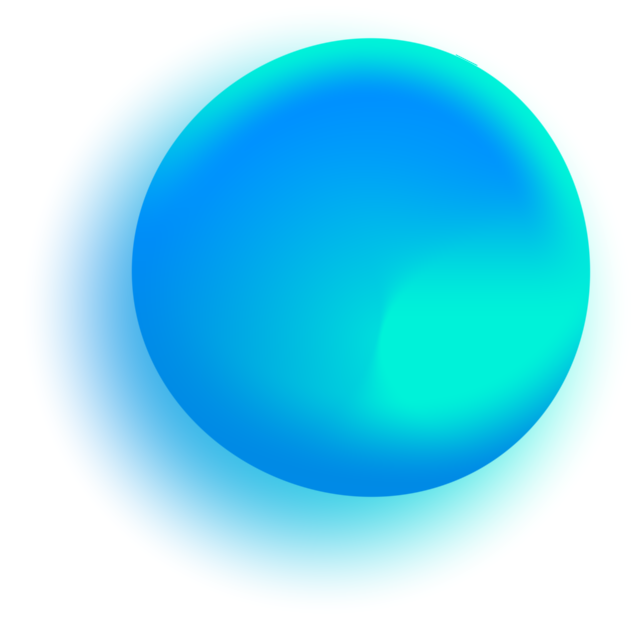
Reproduce this background procedurally as a WebGL 1 fragment shader.

```glsl
precision highp float;

uniform vec2 u_resolution;

// Palette
const vec3 PAPER = vec3(1.0);
const vec3 AZURE = vec3(0.0, 0.56, 1.0);
const vec3 DEEP_BLUE = vec3(0.0, 0.54, 0.90);
const vec3 MINT = vec3(0.0, 0.95, 0.85);

// Orb outline
const vec2 ORB_CENTER = vec2(0.564, 0.582);
const float ORB_RADIUS = 0.358;
const vec2 ORB_WOBBLE = vec2(0.004, -0.0015);
const float RIM_WIDTH = 0.098;

// Light inside the orb
const vec2 CORE_CENTER = vec2(0.612, 0.466);
const float CORE_REACH = 0.404;
const float CORE_LEVEL = 0.85;
const vec2 BAND_RANGE = vec2(0.492, 0.779);
const vec2 SHADE_CENTER = vec2(0.638, 0.674);
const vec2 SHADE_RANGE = vec2(0.293, 0.436);
const vec2 SEAM_FOOT = vec2(0.586, 0.401);
const float SEAM_BEND = 1.3;
const float SEAM_CRISP_Y = 0.479;
const float SEAM_SOFTNESS = 0.005;
const float SEAM_SPREAD = 4.6;

// Halo behind the orb
const vec2 HALO_CENTER = vec2(0.511, 0.516);
const vec2 HALO_RANGE = vec2(0.247, 0.482);
const float HALO_STRENGTH = 0.77;

// Sliver on the upper right edge
const vec2 SLIVER_START = vec2(0.713, 0.914);
const vec2 SLIVER_END = vec2(0.745, 0.898);
const float SLIVER_WIDTH = 0.0007;

// Distance to a circle with a slight first and third harmonic wobble
float orbDistance(vec2 p) {
  vec2 d = p - ORB_CENTER;
  float a = atan(d.y, d.x);
  vec2 wave = vec2(cos(a) - cos(3.0 * a), sin(a) + sin(3.0 * a));
  return length(d) - ORB_RADIUS - dot(ORB_WOBBLE, wave);
}

float segmentDistance(vec2 p, vec2 a, vec2 b) {
  vec2 ab = b - a;
  float t = clamp(dot(p - a, ab) / dot(ab, ab), 0.0, 1.0);
  return length(p - a - ab * t);
}

// Amount of mint in the orb, from 0 to 1
float mintAmount(vec2 p, float depth) {
  // Radial glow on the left of the seam
  vec2 c = p - CORE_CENTER;
  c.y *= c.y < 0.0 ? 0.7 : 1.0;
  float core = CORE_LEVEL * pow(max(1.0 - length(c) / CORE_REACH, 0.0), 1.2);

  // Vertical ramp on the right of the seam
  float band = 1.0 - smoothstep(BAND_RANGE.x, BAND_RANGE.y, p.y);

  // Curved seam, crisp in the middle and soft at both ends
  float rise = p.y - SEAM_FOOT.y;
  float seamX = SEAM_FOOT.x + SEAM_BEND * rise * rise;
  float away = p.y - SEAM_CRISP_Y;
  float soft = SEAM_SOFTNESS + SEAM_SPREAD * away * away;
  float mint = mix(core, band, smoothstep(-soft, soft, p.x - seamX));

  // Blue shade along the lower edge
  vec2 s = p - SHADE_CENTER;
  s.x *= s.x < 0.0 ? 0.75 : 1.0;
  mint *= 1.0 - smoothstep(SHADE_RANGE.x, SHADE_RANGE.y, length(s));

  // Mint rim along the upper and right edge
  vec2 n = (p - ORB_CENTER) / ORB_RADIUS;
  float facing = smoothstep(0.1, 1.0, n.y + 0.6 * max(n.x, 0.0));
  float rim = facing * (1.0 - smoothstep(0.0, RIM_WIDTH, depth));
  return 1.0 - (1.0 - mint) * (1.0 - rim);
}

vec3 orbColor(vec2 p, float depth) {
  vec3 blue = mix(DEEP_BLUE, AZURE, smoothstep(0.39, 0.77, p.y));
  return mix(blue, MINT, mintAmount(p, depth));
}

vec3 haloColor(vec2 p) {
  float lift = 0.9 * max(p.y - 0.6, 0.0);
  float tint = clamp(0.5 + 1.3 * (p.x - HALO_CENTER.x) + lift, 0.0, 1.0);
  float fade = 1.0 - smoothstep(HALO_RANGE.x, HALO_RANGE.y, length(p - HALO_CENTER));
  return mix(PAPER, mix(DEEP_BLUE, MINT, tint), HALO_STRENGTH * fade);
}

void main() {
  vec2 p = gl_FragCoord.xy / u_resolution.y;
  float pixel = 1.0 / u_resolution.y;

  vec3 color = haloColor(p);

  float sliver = segmentDistance(p, SLIVER_START, SLIVER_END) - SLIVER_WIDTH;
  color = mix(color, MINT, 1.0 - smoothstep(-pixel, pixel, sliver));

  float d = orbDistance(p);
  color = mix(color, orbColor(p, -d), 1.0 - smoothstep(-pixel, pixel, d));

  gl_FragColor = vec4(color, 1.0);
}
```
